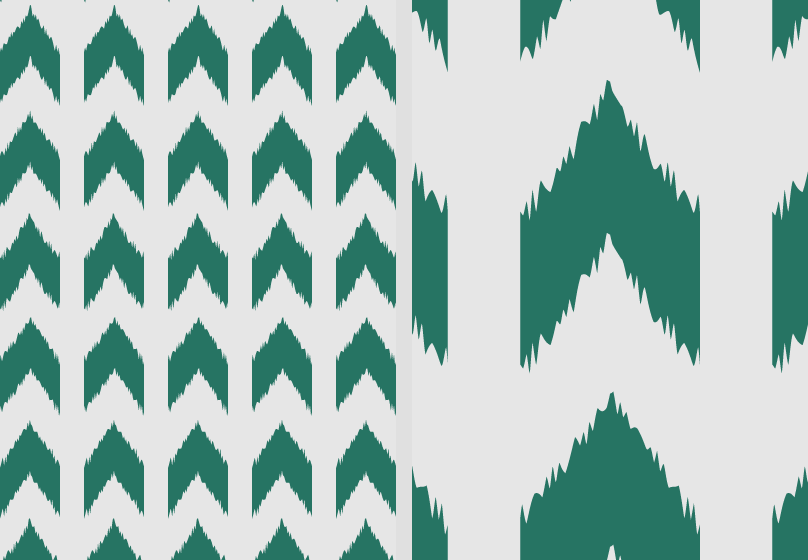
Left, the full canvas; right, a detail of the centre.
Write a WebGL 1 fragment shader that draws this pattern.

```glsl
precision highp float;
// Ikat chevrons: five columns of green arrow bands on pale grey cloth.
// Each row folds x into a chevron, then frays both edges with the same
// hashed zigzag teeth; columns repeat exactly while rows vary.

uniform vec2 u_resolution;

const vec3 CLOTH = vec3(0.902, 0.902, 0.902);
const vec3 GREEN = vec3(0.149, 0.453, 0.390);

// Lengths are fractions of the canvas width (x) and height (y).
const vec2 PITCH = vec2(0.2122, 0.1836);
const float BAND_WIDTH = 0.1513;
const float BAND_THICKNESS = 0.0911;
const float APEX_OFFSET = 0.0205;   // first apex below the top
const float SIDE_DROP = 0.073;      // fall from apex to the sides
const float TEETH = 19.0;           // teeth across one band
const float TOOTH_HEIGHT = 0.0105;
const float TOOTH_JITTER = 0.35;
const float TIP_HEIGHT = 0.006;
const float WAVE_HEIGHT = 0.0022;
const float ROW_JITTER = 0.005;
const int SAMPLES = 4;              // antialiasing grid side

float hash(vec2 p) {
  return fract(sin(dot(p, vec2(127.1, 311.7))) * 43758.5);
}

// Alternating peaks and valleys of random height, in -1..1.
float knot(float i, float row) {
  float side = mod(i, 2.0) * 2.0 - 1.0;
  return side * (0.15 + 0.85 * hash(vec2(i, row)));
}

// Zigzag of uneven width, mixing sharp and rounded teeth.
float teeth(float s, float row) {
  float t = (s * 0.5 + 0.5) * TEETH;
  t += TOOTH_JITTER * sin(t * 1.7 + row * 2.3);
  float i = floor(t * 2.0);
  float f = fract(t * 2.0);
  float roundness = 0.8 * hash(vec2(i, row + 17.0));
  f = mix(f, smoothstep(0.0, 1.0, f), roundness);
  return mix(knot(i, row), knot(i + 1.0, row), f);
}

// Upward displacement of the band edge at s in -1..1.
float fray(float s, float row) {
  float tip = TIP_HEIGHT * max(0.0, 1.0 - abs(s) / 0.12);
  float wave = WAVE_HEIGHT * sin(s * 6.0 + row * 4.1);
  float shift = ROW_JITTER * (hash(vec2(row, 5.0)) - 0.5);
  float height = TOOTH_HEIGHT * mix(0.6, 1.0, abs(s));
  return tip + wave + shift + height * teeth(s, row);
}

// 1 inside a chevron, 0 on the cloth.
float chevron(vec2 uv) {
  float s = mod(uv.x, PITCH.x) / BAND_WIDTH * 2.0 - 1.0;
  if (s > 1.0) return 0.0;
  float depth = 1.0 - uv.y - APEX_OFFSET - SIDE_DROP * abs(s);
  float halfGap = 0.5 * (PITCH.y - BAND_THICKNESS);
  float row = floor((depth + halfGap) / PITCH.y);
  float v = depth - row * PITCH.y + fray(s, row);
  return step(0.0, v) * step(v, BAND_THICKNESS);
}

void main() {
  // Average a grid of samples to smooth the fine teeth.
  float coverage = 0.0;
  for (int j = 0; j < SAMPLES; j++) {
    for (int i = 0; i < SAMPLES; i++) {
      vec2 offset = (vec2(float(i), float(j)) + 0.5) / float(SAMPLES) - 0.5;
      coverage += chevron((gl_FragCoord.xy + offset) / u_resolution);
    }
  }
  coverage /= float(SAMPLES * SAMPLES);
  gl_FragColor = vec4(mix(CLOTH, GREEN, coverage), 1.0);
}
```
